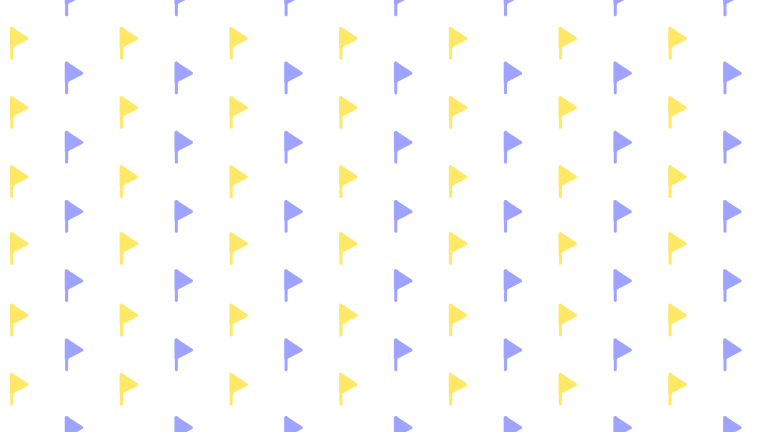
Reproduce this pattern procedurally as a Shadertoy shader.

```glsl
float segmentDist(vec2 p, vec2 a, vec2 b) {
    vec2 pa = p - a, ba = b - a;
    return length(pa - ba * clamp(dot(pa, ba) / dot(ba, ba), 0.0, 1.0));
}

float edgeSide(vec2 p, vec2 a, vec2 b) {
    return (b.x - a.x) * (p.y - a.y) - (b.y - a.y) * (p.x - a.x);
}

// Signed distance, corners given clockwise on screen with y down
float triangleDist(vec2 p, vec2 a, vec2 b, vec2 c) {
    float d = min(segmentDist(p, a, b), min(segmentDist(p, b, c), segmentDist(p, c, a)));
    float inside = min(edgeSide(p, a, b), min(edgeSide(p, b, c), edgeSide(p, c, a)));
    return inside > 0.0 ? -d : d;
}

float smoothUnion(float a, float b, float k) {
    float h = max(k - abs(a - b), 0.0) / k;
    return min(a, b) - 0.25 * k * h * h;
}

// Rounded pennant on a pole, origin at the top of the pole
float flagDist(vec2 p) {
    float pennant = triangleDist(p, vec2(0.0), vec2(3.47, 2.27), vec2(0.0, 4.07)) - 0.37;
    float pole = segmentDist(p, vec2(0.0), vec2(0.0, 6.8)) - 0.35;
    return smoothUnion(pennant, pole, 0.3);
}

// Coverage of one flag lattice; shifts hold (row, vertical offset) pairs
float flagLattice(vec2 p, vec2 origin, vec4 shifts, float pixel) {
    vec2 pitch = vec2(25.4, 16.02);
    vec2 margin = vec2(6.0, 4.3);
    vec2 local = p - origin + margin;
    float row = floor(local.y / pitch.y);
    vec2 q = mod(local, pitch) - margin;
    if (row == shifts.x) q.y -= shifts.y;
    if (row == shifts.z) q.y -= shifts.w;
    return smoothstep(0.7, -0.7, flagDist(q) / pixel);
}

void mainImage(out vec4 fragColor, in vec2 fragCoord) {
    // Percent of canvas height, y pointing down
    float pixel = 100.0 / iResolution.y;
    vec2 p = vec2(fragCoord.x, iResolution.y - fragCoord.y) * pixel;

    // Two staggered lattices with a few uneven rows
    float yellow = flagLattice(p, vec2(2.72, 6.64), vec4(3.0, -0.55, -9.0, 0.0), pixel);
    float violet = flagLattice(p, vec2(15.42, 14.68), vec4(-1.0, -2.05, 5.0, 1.95), pixel);

    vec3 color = mix(vec3(1.0), vec3(1.0, 0.91, 0.4), yellow);
    color = mix(color, vec3(0.62, 0.64, 1.0), violet);
    fragColor = vec4(color, 1.0);
}
```
